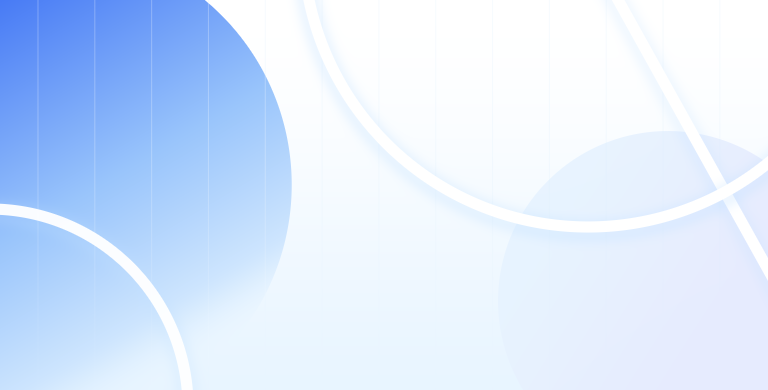
A Shadertoy shader for this background:

```glsl
// Pale abstract backdrop: blue gradient disc, lavender disc, white arcs, a slanted band and fine verticals.

const vec3 WHITE      = vec3(1.0);
const vec3 SKY        = vec3(0.905, 0.957, 1.0);
const vec3 DEEP_BLUE  = vec3(0.28, 0.48, 0.96);
const vec3 MID_BLUE   = vec3(0.60, 0.77, 0.985);
const vec3 PALE_BLUE  = vec3(0.91, 0.963, 1.0);
const vec3 ICE        = vec3(0.905, 0.953, 0.998);
const vec3 LAVENDER   = vec3(0.902, 0.918, 0.997);
const vec3 SHADOW     = vec3(0.76, 0.88, 1.0);
const vec3 GRID_TINT  = vec3(0.84, 0.92, 0.98);

const float STROKE = 0.0143; // half width of the white strokes

// Antialiased coverage of a signed distance
float coverage(float d, float px) {
    return clamp(0.5 - d / px, 0.0, 1.0);
}

float disc(vec2 p, vec2 center, float radius) {
    return length(p - center) - radius;
}

float ring(vec2 p, vec2 center, float radius) {
    return abs(disc(p, center, radius)) - STROKE;
}

float band(vec2 p, vec2 through, vec2 normal) {
    return abs(dot(p - through, normal)) - STROKE;
}

// Distance to the nearest of evenly spaced vertical lines
float verticals(float x, float offset, float spacing) {
    return abs(mod(x - offset + 0.5 * spacing, spacing) - 0.5 * spacing);
}

vec3 threeStops(vec3 a, vec3 b, vec3 c, float t) {
    return t < 0.5 ? mix(a, b, t * 2.0) : mix(b, c, t * 2.0 - 1.0);
}

// White stroke above a soft shadow
vec3 addStroke(vec3 col, float d, float shadowD, float strength, float opacity, float px) {
    float s = max(shadowD, 0.0) / 0.022;
    col = mix(col, SHADOW, strength * exp(-s * s));
    return mix(col, WHITE, opacity * coverage(d, px));
}

void mainImage(out vec4 fragColor, in vec2 fragCoord) {
    float px = 1.0 / iResolution.y;
    vec2 p = fragCoord * px;

    // Vertical wash
    vec3 col = mix(SKY, WHITE, smoothstep(-0.15, 1.0, p.y));

    // Lavender disc at the right
    vec3 tint = mix(ICE, LAVENDER, smoothstep(-0.3, 0.35, dot(p - vec2(1.6, 0.3), vec2(0.85, -0.5))));
    col = mix(col, tint, 0.95 * coverage(disc(p, vec2(1.713, 0.228), 0.436), px));

    // Blue disc, dissolving towards its lower right
    float t = clamp(dot(p - vec2(0.0, 1.0), vec2(0.51, -0.86)) / 1.077, 0.0, 1.0);
    float blueMask = coverage(disc(p, vec2(0.133, 0.526), 0.615), px);
    vec3 blue = threeStops(DEEP_BLUE, MID_BLUE, PALE_BLUE, t);
    col = mix(col, blue, blueMask * (1.0 - smoothstep(0.82, 1.0, t)));

    // Fine verticals: light on blue, bluish on white
    float line = coverage(verticals(p.x, 0.0974, 0.1457) - 0.0013, px);
    float lineAlpha = mix(0.22, 0.26, blueMask) * smoothstep(-0.1, 0.7, p.y);
    col = mix(col, mix(GRID_TINT, WHITE, blueMask), line * lineAlpha);

    // White strokes with shadows dropped slightly downwards
    vec2 q = p + vec2(0.0, 0.010);
    vec2 lowCenter = vec2(-0.026, -0.044);
    vec2 highCenter = vec2(1.508, 1.149);
    vec2 bandStart = vec2(1.585, 1.0);
    vec2 bandNormal = vec2(0.874, 0.486);
    col = addStroke(col, ring(p, lowCenter, 0.508), ring(q, lowCenter, 0.508), 0.2, 0.95, px);
    col = addStroke(col, band(p, bandStart, bandNormal), band(q, bandStart, bandNormal), 0.2, 1.0, px);
    col = addStroke(col, ring(p, highCenter, 0.731), ring(q, highCenter, 0.731), 0.28, 1.0, px);

    fragColor = vec4(col, 1.0);
}
```
